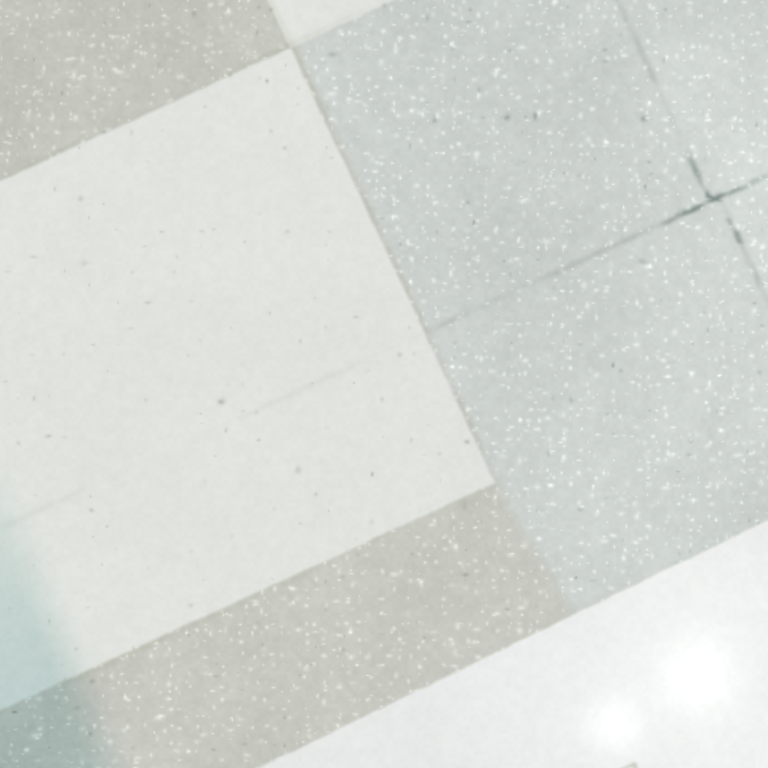
This texture is drawn by a WebGL 2 fragment shader. Its source:

```glsl
#version 300 es
precision highp float;
// Tilted checkered terrazzo floor: pale and grey tiles, stone flecks, worn seams and soft glare.
uniform vec2 u_resolution;
out vec4 fragColor;

#define TILT 0.431
#define CORNER vec2(0.378, 0.9375)
#define TILE_DEPTH 0.626
#define BAND_END 0.825
#define SEAM_V 0.41
#define SEAM_U 0.42
#define EDGE_SOFT 0.0034
#define SEAM_WIDTH 0.0045
#define FLECK_GAIN 0.105
#define GRAIN_GAIN 0.017

const vec3 PALE = vec3(0.880, 0.893, 0.870);
const vec3 WHITE = vec3(0.905, 0.914, 0.908);
const vec3 GREY = vec3(0.790, 0.812, 0.796);
const vec3 WARM_GREY = vec3(0.762, 0.768, 0.738);
const vec3 TEAL_SHADE = vec3(0.84, 0.905, 0.915);

float hash(vec2 p) {
  vec3 h = fract(p.xyx * 0.1031);
  h += dot(h, h.yzx + 33.33);
  return fract((h.x + h.y) * h.z);
}

float noise(vec2 p) {
  vec2 i = floor(p), f = fract(p);
  f = f * f * (3.0 - 2.0 * f);
  return mix(mix(hash(i), hash(i + vec2(1, 0)), f.x),
             mix(hash(i + vec2(0, 1)), hash(i + vec2(1, 1)), f.x), f.y);
}

float fbm(vec2 p) {
  float sum = 0.0, gain = 0.5;
  for (int i = 0; i < 4; i++) {
    sum += gain * noise(p);
    p = p * 2.03 + 17.0;
    gain *= 0.5;
  }
  return sum;
}

// One soft stone chip in a random share of the grid cells; radius in canvas units.
float flecks(vec2 p, float cells, float share, float seed, float size) {
  vec2 g = p * cells, id = floor(g) + seed;
  vec2 centre = 0.3 + 0.4 * vec2(hash(id + 3.1), hash(id + 7.7));
  vec2 d = (fract(g) - centre) / cells;
  d *= mix(vec2(0.7, 1.4), vec2(1.4, 0.8), hash(id + 19.3));
  d += 0.5 * size * (vec2(noise(p * 260.0), noise(p * 260.0 + 50.0)) - 0.5);
  float radius = size * mix(0.6, 1.4, hash(id + 11.9));
  float present = step(hash(id), share) * mix(0.3, 1.0, hash(id + 23.0));
  return present * exp(-dot(d, d) / (radius * radius));
}

float above(float x, float soft) { return smoothstep(-soft, soft, x); }
float seam(float d, float width) { return exp(-d * d / (width * width)); }
float glow(vec2 p, vec2 centre, float size) {
  vec2 d = (p - centre) / size;
  return exp(-dot(d, d));
}

void main() {
  vec2 p = gl_FragCoord.xy / u_resolution.y;
  float soft = max(EDGE_SOFT, 0.7 / u_resolution.y);

  // Tile frame: q.x runs along the rows, q.y down across them.
  vec2 axis = vec2(cos(TILT), sin(TILT)), r = p - CORNER;
  vec2 q = vec2(dot(r, axis), dot(r, vec2(axis.y, -axis.x)));
  q += 0.0016 * (vec2(noise(p * 70.0), noise(p * 70.0 + 40.0)) - 0.5);

  // Checker corner, grey band and the bright row below it.
  float right = above(q.x - 0.009 * q.y, soft);
  float below = above(q.y, soft);
  float band = above(q.y - TILE_DEPTH, soft);
  float bright = above(q.y - BAND_END + 0.022 * q.x, soft);
  float notch = above(q.y - 1.032, soft) * (1.0 - above(q.x - 0.02, soft));
  float pale = mix(right, 1.0 - right, below) * (1.0 - band);
  float light = max(pale, bright * (1.0 - notch));

  // Base tones with broad stains.
  float bandSplit = 0.006 + 0.11 * max(q.y - TILE_DEPTH, 0.0);
  vec3 grey = mix(WARM_GREY, GREY, above(q.x - bandSplit, 0.012));
  grey += 0.014 * band * (1.0 - right);
  grey += right * (0.018 * smoothstep(0.35, 0.65, q.y) + 0.02 * smoothstep(0.25, 0.5, q.x));
  vec3 color = mix(grey, mix(PALE, WHITE, bright), light);
  color += (fbm(p * 9.0) - 0.47) * mix(0.065, 0.022, light);

  // Pale chips in grey stone, sparse dark pits in every tile.
  float chips = 0.0;
  for (int i = 0; i < 4; i++) {
    float k = float(i);
    chips += flecks(p + 0.013 * k, 36.0 + 18.0 * k, 0.25, 61.0 * k, 0.0034 - 0.0004 * k);
  }
  color += FLECK_GAIN * chips * (1.0 - light);
  float pits = flecks(p, 22.0, 0.07, 211.0, 0.0034) + 0.5 * flecks(p, 55.0, 0.09, 307.0, 0.0025);
  color -= vec3(0.17, 0.16, 0.16) * pits * (1.0 - 0.9 * bright);

  // Broken seams and the damaged crossing.
  float wear = smoothstep(0.36, 0.66, fbm(p * 15.0 + 5.0));
  float cross1 = seam(q.y - SEAM_V, SEAM_WIDTH) * (1.0 - bright);
  float jog = SEAM_U - 0.007 + 0.014 * above(q.y - SEAM_V, 0.01);
  float cross2 = seam(q.x - jog, SEAM_WIDTH) * (1.0 - band);
  float damage = glow(q, vec2(SEAM_U, SEAM_V), 0.075);
  color -= cross1 * (0.2 + wear) * mix(0.05, 0.02, light);
  color -= cross2 * (0.15 + wear) * 0.055 * above(q.y - 0.1, 0.08);
  color -= vec3(0.26, 0.23, 0.23) * damage * max(cross1, cross2) * smoothstep(0.3, 0.8, noise(p * 55.0));
  color += 0.03 * glow(q, vec2(SEAM_U + 0.06, SEAM_V - 0.03), 0.06);

  // Faint, patchy grime along the checker edges.
  float grime = seam(q.x - 0.009 * q.y - 0.004, 0.004) * (1.0 - band);
  grime += 0.4 * seam(q.x - bandSplit, 0.005) * band * (1.0 - bright);
  grime += seam(q.y + 0.004, 0.004) + seam(q.y - TILE_DEPTH - 0.004, 0.005) * (1.0 - right);
  color -= vec3(0.024, 0.026, 0.034) * grime * (0.2 + wear);

  // Teal shade at the lower left and glare at the lower right.
  float shade = 1.0 - above(q.x + 0.59 + 0.05 * (q.y - 0.5), 0.038);
  color *= mix(vec3(1.0), TEAL_SHADE, shade * above(q.y - 0.4, 0.25));
  float glare = 0.07 * glow(p, vec2(0.91, 0.12), 0.05) + 0.07 * glow(p, vec2(0.80, 0.055), 0.038);
  color += bright * (glare + 0.045 * glow(p, vec2(0.92, 0.13), 0.25));

  // Fine surface grain.
  color += GRAIN_GAIN * (noise(p * 210.0) + noise(p * 95.0) - 1.0) * mix(1.3, 0.8, light);
  fragColor = vec4(clamp(color, 0.0, 1.0), 1.0);
}
```
